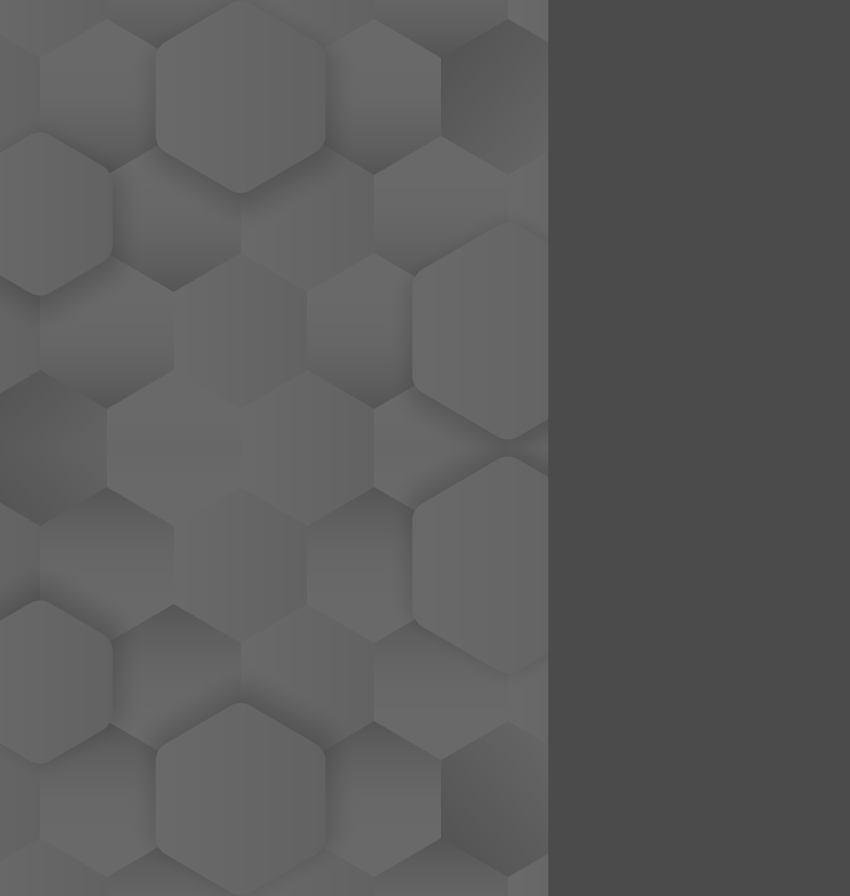
Give the GLSL for this background, as a WebGL 1 fragment shader.

```glsl
precision highp float;

uniform vec2 u_resolution;

const float ROOT3 = 1.7320508;
const vec2 HALF_CELL = vec2(0.0746, 0.0754);   // canvas size of one grid unit
const float GRID_LEFT = 0.0447;
const float PANEL_EDGE = 0.612;
const float PANEL_GREY = 0.294;
const float LIGHT_GREY = 0.413;

// Signed distance to a pointy-top hexagon with rounded corners
float roundedHex(vec2 p, float apothem, float corner) {
  const vec2 slope = vec2(-0.8660254, 0.5);
  float inner = apothem - corner;
  p = abs(p.yx);
  p -= 2.0 * min(dot(slope, p), 0.0) * slope;
  p -= vec2(clamp(p.x, -inner / ROOT3, inner / ROOT3), inner);
  return length(p) * sign(p.y) - corner;
}

float sidewaysShade(float x) {
  return LIGHT_GREY - 0.028 * clamp(0.5 + 0.5 * x, 0.0, 1.0);
}

float fallingShade(float y) {
  float depth = clamp(0.5 - 0.5 * y, 0.0, 1.0);
  return LIGHT_GREY - 0.08 * depth * depth * depth;
}

float diagonalShade(vec2 p) {
  return mix(0.33, 0.40, clamp(0.5 + 0.45 * dot(p, vec2(0.75, -0.65)), 0.0, 1.0));
}

float isCell(vec2 cell, vec2 target) {
  return 1.0 - step(0.5, distance(cell, target));
}

// Gradient direction alternates in pairs of columns, with two dark cells
float cellShade(vec2 p, vec2 cell) {
  vec2 local = p - cell;
  float falling = 1.0 - step(1.0, abs(mod(cell.x + 0.5, 4.0) - 2.0));
  float shade = mix(sidewaysShade(local.x), fallingShade(local.y * ROOT3 * 0.5), falling);
  float dark = isCell(cell, vec2(0.0)) + isCell(cell, vec2(7.0, 3.0 * ROOT3));
  return mix(shade, diagonalShade(local), dark);
}

// Hexagonal tiling from two interleaved rectangular lattices
float tiling(vec2 p, float pixel) {
  vec2 period = vec2(2.0, 2.0 * ROOT3);
  vec2 offset = 0.5 * period;
  vec2 cellA = period * floor(p / period + 0.5);
  vec2 cellB = period * floor((p - offset) / period + 0.5) + offset;
  vec2 toA = p - cellA;
  vec2 toB = p - cellB;
  float edge = 0.25 * (dot(toA, toA) - dot(toB, toB));
  return mix(cellShade(p, cellA), cellShade(p, cellB), smoothstep(-pixel, pixel, edge));
}

// Raised tile with a soft shadow cast toward the middle
float raisedTile(float shade, vec2 p, vec2 center, float apothem, float pixel) {
  vec2 local = p - center;
  float shadowDist = roundedHex(local - vec2(0.05, -0.16), apothem, 0.3);
  float shadow = 1.0 - smoothstep(-0.3, 0.42, shadowDist);
  float cover = 1.0 - smoothstep(-pixel, pixel, roundedHex(local, apothem, 0.3));
  return mix(shade * (1.0 - 0.18 * shadow), sidewaysShade(local.x / apothem), cover);
}

void main() {
  vec2 uv = gl_FragCoord.xy / u_resolution.y;
  float pixel = 0.7 / (u_resolution.y * HALF_CELL.x);

  // Grid space, mirrored about the horizontal midline
  vec2 p = vec2(uv.x - GRID_LEFT, abs(uv.y - 0.5)) / HALF_CELL;

  float shade = tiling(p, pixel);
  shade = raisedTile(shade, p, vec2(7.0, ROOT3), 1.43, pixel);
  shade = raisedTile(shade, p, vec2(0.0, 2.0 * ROOT3), 1.085, pixel);
  shade = raisedTile(shade, p, vec2(3.0, 3.0 * ROOT3), 1.27, pixel);

  // Plain panel on the right
  float soft = 0.5 / u_resolution.y;
  shade = mix(shade, PANEL_GREY, smoothstep(-soft, soft, uv.x - PANEL_EDGE));
  gl_FragColor = vec4(vec3(shade), 1.0);
}
```
